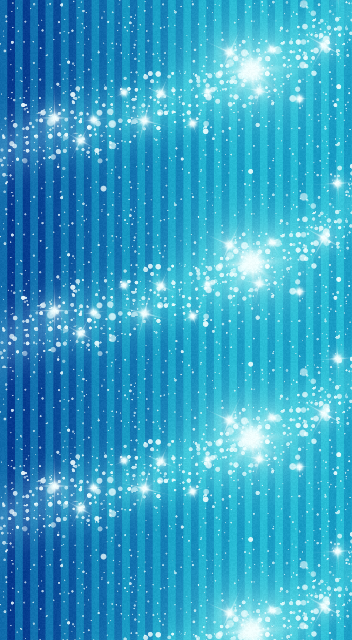
Give the GLSL for this background, as a Shadertoy shader.

```glsl
// Vertical blue-to-cyan pinstripes crossed by repeated ribbons of stardust.
// Each ribbon is a curve in local band space that carries haze, ray stars,
// one bright burst and hashed dots; the bands repeat down the canvas.
#define STRIPES 23.0
#define STRIPE_CONTRAST 0.14
#define BANDS 4
#define BAND_STEP 0.531
#define BAND_WOBBLE 0.019
#define STARS 14
#define BURST vec2(0.715, 0.200)
#define GRAIN 0.035

const vec3 NAVY  = vec3(0.02, 0.22, 0.55);
const vec3 BLUE  = vec3(0.07, 0.45, 0.69);
const vec3 AZURE = vec3(0.09, 0.61, 0.77);
const vec3 CYAN  = vec3(0.15, 0.74, 0.84);
const vec3 PALE  = vec3(0.39, 0.86, 0.90);
const vec3 LILAC = vec3(0.52, 0.66, 0.86);
const vec3 WHITE = vec3(0.95, 1.0, 1.0);

vec3 hash3(vec2 p) {
    vec3 q = fract(vec3(p.xyx) * vec3(0.1031, 0.1030, 0.0973));
    q += dot(q, q.yxz + 33.33);
    return fract((q.xxy + q.yzz) * q.zyx);
}

float gauss(float d, float width) {
    d /= width;
    return exp(-d * d);
}

// Top edge of a band, slightly uneven from one to the next
float bandTop(int i) {
    float k = float(i);
    return BAND_STEP * k + BAND_WOBBLE * sin(2.0944 * k);
}

// Height of the ribbon inside its band, measured downward
float ribbon(float x) {
    return 0.37 - 0.33 * x * x + 0.07 * exp(-12.0 * x);
}

vec3 ramp(float t) {
    vec3 c = mix(NAVY, BLUE, smoothstep(0.0, 0.38, t));
    c = mix(c, AZURE, smoothstep(0.35, 0.68, t));
    return mix(c, CYAN, smoothstep(0.65, 0.95, t));
}

// Pair of crossed, tapering rays
float cross4(vec2 d, float size) {
    vec2 a = abs(d);
    vec2 w = 0.0008 + 0.0024 * exp(-a.yx / size * 1.6);
    vec2 r = exp(-a.yx / size * 2.2) * exp(-a * a / (w * w));
    return r.x + r.y;
}

float star(vec2 d, float size, float turn) {
    float r = length(d);
    if (r > size * 2.5) return 0.0;
    float c = cos(turn), s = sin(turn);
    vec2 e = mat2(c, -s, s, c) * d;
    vec2 diagonal = vec2(e.x + e.y, e.x - e.y) * 0.7071;
    float rays = 1.5 * cross4(e, size) + 0.7 * cross4(diagonal, size * 0.55);
    return rays + 2.5 * gauss(r, 0.007 + 0.06 * size) + 0.25 * gauss(r, size * 0.7);
}

float burst(vec2 d) {
    float r = length(d), a = atan(d.y, d.x);
    float spikes = pow(abs(cos(a * 4.0 + 0.4)), 12.0) + 0.6 * pow(abs(cos(a * 3.0)), 16.0);
    return 4.0 * gauss(r, 0.024) + 0.8 * exp(-r / 0.045)
         + 1.5 * spikes * exp(-r / 0.030) * smoothstep(0.0, 0.02, r);
}

// One soft dot per cell, kept inside the cell; density is the share drawn
float dots(vec2 p, float cell, float density, vec2 radii, float seed, float px) {
    vec2 id = floor(p / cell);
    vec3 h = hash3(id + seed);
    vec3 g = hash3(id + seed + 57.0);
    float r = mix(radii.x, radii.y, g.x * g.x);
    vec2 center = (id + 0.5) * cell + (h.xy - 0.5) * max(cell - 2.5 * r, 0.0);
    float edge = max(px, r * 0.5);
    float dotMask = 1.0 - smoothstep(r - 0.5 * edge, r + 0.5 * edge, length(p - center));
    return step(h.z, density) * dotMask * mix(0.45, 1.0, g.y);
}

void mainImage(out vec4 fragColor, in vec2 fragCoord) {
    float px = 1.0 / iResolution.x;
    vec2 p = vec2(fragCoord.x, iResolution.y - fragCoord.y) * px;

    // Gather glow and stars from every band
    float light = 0.0, haze = 0.0, halo = 0.0, local = p.y;
    for (int i = 0; i < BANDS; i++) {
        vec2 q = vec2(p.x, p.y - bandTop(i));
        if (q.y >= 0.0) local = q.y;
        haze += gauss(q.y - ribbon(q.x), 0.085);
        halo += gauss(length((q - BURST) * vec2(0.8, 1.0)), 0.15);
        light += burst(q - BURST);
        for (int j = 0; j < STARS; j++) {
            float k = float(j);
            float x = 0.155 + 0.063 * k + 0.015 * sin(k * 2.3);
            float y = ribbon(x) + (fract(k * 0.618 + 0.2) - 0.5) * (0.12 + 0.25 * x * x);
            float big = fract(k * 0.755 + 0.8);
            light += star(q - vec2(x, y), mix(0.018, 0.065, big * big), 0.5 * sin(k * 1.7));
        }
    }

    // Stripes over the horizontal gradient
    float f = abs(fract(p.x * STRIPES - 0.23) - 0.5);
    float aa = STRIPES * px * 0.6;
    float stripe = smoothstep(0.25 - aa, 0.25 + aa, f) * 2.0 - 1.0;
    float tone = mix(0.12, 0.83, smoothstep(-0.2, 0.8, p.x));
    vec3 col = ramp(tone + STRIPE_CONTRAST * stripe + 0.15 * haze - 0.04);
    col = mix(col, mix(LILAC, PALE, smoothstep(0.05, 0.4, p.x)), min(0.28 * haze + 0.5 * halo, 0.75));

    // Dust: fine everywhere, a few flakes, dense along the ribbon
    vec2 q = vec2(p.x, local);
    float off = min(abs(local - ribbon(p.x)), abs(local - BAND_STEP - ribbon(p.x)));
    float near = gauss(off, 0.075);
    light += 1.6 * dots(q, 0.027, 0.42, vec2(0.0016, 0.0038), 3.0, px);
    light += 1.6 * dots(q + 0.011, 0.019, 0.22, vec2(0.0012, 0.0026), 19.0, px);
    light += 2.5 * dots(q, 0.085, 0.30, vec2(0.004, 0.008), 41.0, px);
    light += 2.2 * dots(q, 0.022, 0.65 * near, vec2(0.0025, 0.0075), 73.0, px);
    light += 1.5 * dots(q + 0.007, 0.034, 0.6 * near, vec2(0.004, 0.011), 91.0, px);

    col = mix(col, WHITE, 1.0 - exp(-light));
    col += GRAIN * (hash3(floor(p * 300.0)).x - 0.5);
    fragColor = vec4(clamp(col, 0.0, 1.0), 1.0);
}
```
